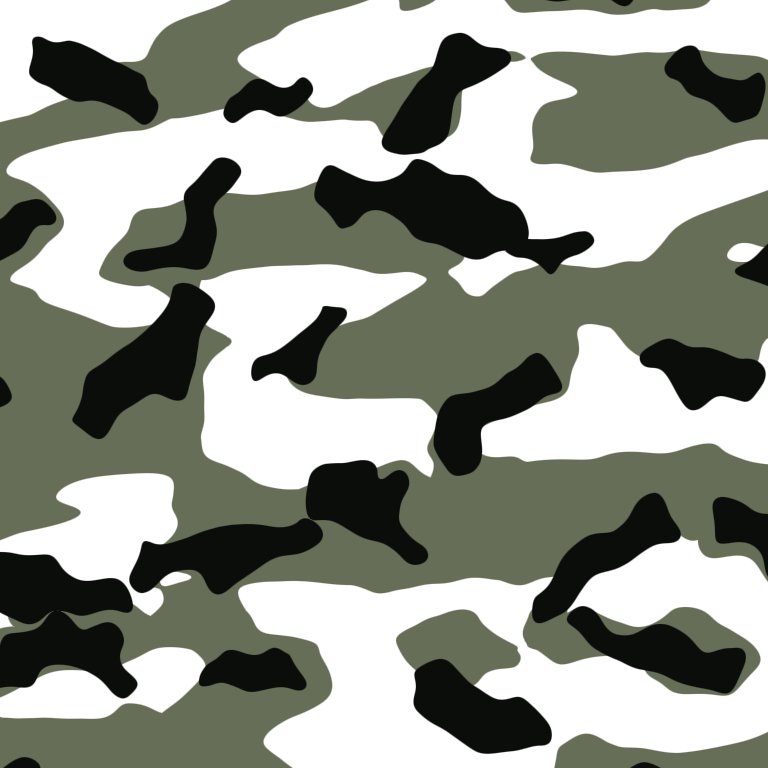
Reproduce this pattern procedurally as a Shadertoy shader.

```glsl
const vec3 WHITE = vec3(1.0);
const vec3 OLIVE = vec3(0.40, 0.43, 0.34);
const vec3 BLACK = vec3(0.04, 0.05, 0.04);

const vec2  PATCH_FREQ   = vec2(3.7, 8.2);   // olive patches, wider than tall
const vec2  LOBE_FREQ    = vec2(8.0, 17.0);  // waves along the patch outline
const float LOBE_AMOUNT  = 0.28;
const float PATCH_BIAS   = -0.065;           // lower means less olive
const float PATCH_SLANT  = 0.10;
const vec2  PATCH_WARP   = vec2(0.16, 0.035);

const vec2  BLOB_GRID    = vec2(4.0, 5.0);   // black blobs across and up
const float BLOB_JITTER  = 0.48;
const vec2  BLOB_LENGTH  = vec2(0.045, 0.105);
const vec2  BLOB_RADIUS  = vec2(0.019, 0.033);
const vec2  BLOB_ANGLE   = vec2(-0.5, 0.85);
const float BLOB_BEND    = 0.07;
const float BLOB_BLEND   = 0.03;
const float BLOB_WOBBLE  = 0.045;
const float WOBBLE_FREQ  = 14.0;
const float HALO_AMOUNT  = 0.20;             // olive gathers around black
const float HALO_WIDTH   = 0.05;

vec2 hash2(vec2 p) {
    vec3 q = fract(vec3(p.xyx) * vec3(0.1031, 0.1030, 0.0973));
    q += dot(q, q.yzx + 33.33);
    return fract((q.xx + q.yz) * q.zy);
}

float cornerSlope(vec2 cell, vec2 offset) {
    float a = 6.2832 * hash2(cell + 71.0).x;
    return dot(vec2(cos(a), sin(a)), offset);
}

// Gradient noise with zero mean
float noise(vec2 p) {
    vec2 i = floor(p), f = fract(p), e = vec2(1.0, 0.0);
    vec2 u = f * f * f * (f * (f * 6.0 - 15.0) + 10.0);
    return mix(mix(cornerSlope(i, f), cornerSlope(i + e, f - e), u.x),
               mix(cornerSlope(i + e.yx, f - e.yx), cornerSlope(i + 1.0, f - 1.0), u.x), u.y);
}

vec2 noise2(vec2 p) {
    return vec2(noise(p), noise(p + vec2(37.4, 19.7)));
}

float segment(vec2 p, vec2 a, vec2 b) {
    vec2 ap = p - a, ab = b - a;
    return length(ap - ab * clamp(dot(ap, ab) / dot(ab, ab), 0.0, 1.0));
}

float smoothMin(float a, float b, float k) {
    float h = max(k - abs(a - b), 0.0) / k;
    return min(a, b) - 0.25 * h * h * k;
}

// Bent, tilted strokes on a jittered, staggered grid
float blobDistance(vec2 p) {
    p += BLOB_WOBBLE * noise2(p * WOBBLE_FREQ + 5.3);
    vec2 home = floor(p * BLOB_GRID);
    float d = 1.0;
    for (int y = -1; y <= 1; y++) {
        for (int x = -2; x <= 2; x++) {
            vec2 cell = home + vec2(x, y);
            vec2 place = hash2(cell + 11.0) - 0.5;
            vec2 form = hash2(cell + 43.0);
            vec2 twist = hash2(cell + 89.0) - 0.5;
            float stagger = 0.5 * mod(cell.y, 2.0);
            vec2 center = (cell + 0.5 + vec2(stagger, 0.0) + BLOB_JITTER * place) / BLOB_GRID;
            float angle = mix(BLOB_ANGLE.x, BLOB_ANGLE.y, form.y);
            vec2 along = vec2(cos(angle), sin(angle));
            vec2 across = vec2(-along.y, along.x);
            vec2 reach = along * mix(BLOB_LENGTH.x, BLOB_LENGTH.y, form.x);
            vec2 middle = center + BLOB_BEND * twist.x * across;
            vec2 tip = center + reach + BLOB_BEND * twist.y * across;
            float stroke = smoothMin(segment(p, center - reach, middle),
                                     segment(p, middle, tip), BLOB_BLEND);
            d = min(d, stroke - mix(BLOB_RADIUS.x, BLOB_RADIUS.y, form.x));
        }
    }
    return d;
}

// Positive inside the olive patches
float patchField(vec2 p, float blob) {
    p.y -= PATCH_SLANT * p.x;
    p += PATCH_WARP * noise2(p * vec2(4.0, 9.0) + 13.6);
    float field = noise(p * PATCH_FREQ + 2.35);
    field += LOBE_AMOUNT * noise(p * LOBE_FREQ + 7.8);
    float halo = 1.0 - smoothstep(-0.02, HALO_WIDTH, blob);
    return field + PATCH_BIAS + HALO_AMOUNT * halo;
}

// Edge about one pixel wide
float coverage(float field) {
    float w = max(0.7 * fwidth(field), 1e-5);
    return smoothstep(-w, w, field);
}

void mainImage(out vec4 fragColor, in vec2 fragCoord) {
    vec2 p = fragCoord / min(iResolution.x, iResolution.y);
    float blob = blobDistance(p);
    vec3 color = mix(WHITE, OLIVE, coverage(patchField(p, blob)));
    color = mix(color, BLACK, coverage(-blob));
    fragColor = vec4(color, 1.0);
}
```
